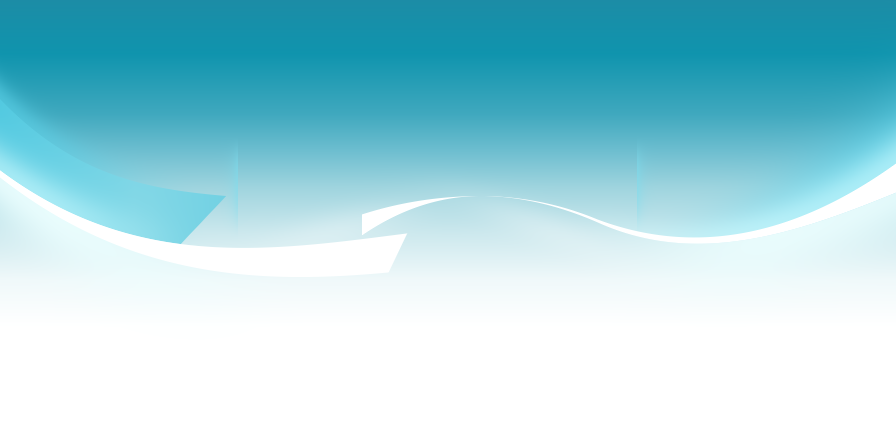
This background is drawn by a WebGL 1 fragment shader. Its source:

```glsl
precision highp float;
// Teal sky fading to white, crossed by sweeping white and cyan ribbons.
// Ribbon edges are cubics through four evenly spaced heights; glows are
// falloffs of the vertical distance to those same edges.

uniform vec2 u_resolution;

const vec3 WHITE = vec3(1.0);
const vec3 CYAN = vec3(0.36, 0.83, 0.92);
const vec3 ICE = vec3(0.80, 0.98, 1.0);
const vec3 FROST = vec3(0.93, 1.0, 1.0);

float ramp(float a, float b, float v) {
  return clamp((v - a) / (b - a), 0.0, 1.0);
}

// Height at x of the cubic through h, spread evenly over x0..x1
float curve(float x, float x0, float x1, vec4 h) {
  float s = 3.0 * (x - x0) / (x1 - x0);
  float a = s - 1.0, b = s - 2.0, c = s - 3.0;
  return dot(h, vec4(-a * b * c / 6.0, s * b * c / 2.0,
                     -s * a * c / 2.0, s * a * b / 6.0));
}

// Smooth coverage of the positive side of a signed distance
float cover(float d, float px) {
  return clamp(d / px + 0.5, 0.0, 1.0);
}

float band(float y, float bottom, float top, float px) {
  return cover(top - y, px) * cover(y - bottom, px);
}

// Left side of a slanted cut through the given corner
float slantCut(vec2 p, vec2 corner, float slope, float px) {
  float d = corner.x + slope * (p.y - corner.y) - p.x;
  return cover(d / sqrt(1.0 + slope * slope), px);
}

float bell(float d, float width) {
  return exp(-d * d / (width * width));
}

// Soft elongated light patch, tilted by an angle
float softPatch(vec2 p, vec2 center, float angle, vec2 size) {
  vec2 q = p - center;
  float c = cos(angle), s = sin(angle);
  q = vec2(c * q.x + s * q.y, c * q.y - s * q.x) / size;
  return exp(-dot(q, q));
}

// Vertical light with one crisp edge, fading toward the given direction
float streak(vec2 p, float edge, float direction, float px) {
  float d = (p.x - edge) * direction;
  float span = smoothstep(0.46, 0.58, p.y) * (1.0 - smoothstep(0.62, 0.70, p.y));
  return cover(d, px) * exp(-max(d, 0.0) / 0.012) * span;
}

vec3 sky(float y) {
  vec3 c = mix(WHITE, vec3(0.94, 0.975, 0.98), ramp(0.27, 0.375, y));
  c = mix(c, vec3(0.80, 0.91, 0.93), ramp(0.375, 0.479, y));
  c = mix(c, vec3(0.62, 0.83, 0.87), ramp(0.479, 0.583, y));
  c = mix(c, vec3(0.42, 0.74, 0.81), ramp(0.583, 0.667, y));
  c = mix(c, vec3(0.25, 0.66, 0.745), ramp(0.667, 0.745, y));
  c = mix(c, vec3(0.06, 0.58, 0.68), ramp(0.745, 0.88, y));
  return mix(c, vec3(0.11, 0.55, 0.65), ramp(0.88, 1.0, y));
}

void main() {
  vec2 p = gl_FragCoord.xy / u_resolution * vec2(2.0, 1.0);
  float px = 1.0 / u_resolution.y;
  float x = p.x, y = p.y;

  // Ribbon edges
  float leftTop = curve(x, 0.0, 0.909, vec4(0.620, 0.474, 0.448, 0.479));
  float leftLow = curve(x, 0.0, 0.909, vec4(0.604, 0.4375, 0.383, 0.396));
  float cyanTop = curve(x, 0.0, 0.505, vec4(0.779, 0.648, 0.586, 0.5625));
  float crestTop = curve(x, 0.807, 1.081, vec4(0.521, 0.545, 0.5585, 0.5625));
  float crestLow = curve(x, 0.807, 1.081, vec4(0.474, 0.525, 0.554, 0.5625));
  float threadTop = curve(x, 1.081, 1.333, vec4(0.5625, 0.556, 0.539, 0.5104));
  float threadLow = curve(x, 1.081, 1.333, vec4(0.5625, 0.5547, 0.535, 0.504));
  float rightTop = curve(x, 1.333, 2.0, vec4(0.5104, 0.470, 0.513, 0.635));
  float rightLow = curve(x, 1.333, 2.0, vec4(0.504, 0.456, 0.490, 0.570));

  // Sky with faint light patches and streaks
  vec3 color = sky(y);
  float haze = softPatch(p, vec2(0.76, 0.49), 0.25, vec2(0.17, 0.04))
             + softPatch(p, vec2(1.22, 0.49), -0.35, vec2(0.19, 0.04));
  color = mix(color, WHITE, 0.24 * haze);
  float streaks = streak(p, 0.531, -1.0, px) + streak(p, 1.422, 1.0, px);
  color = mix(color, vec3(0.48, 0.87, 0.94), 0.6 * streaks);

  // Right glow: wide cyan above the ribbon, icy light hugging both sides
  float rightFade = smoothstep(1.36, 2.0, x);
  float above = max(y - rightTop, 0.0);
  float below = max(rightLow - y, 0.0);
  float overRight = cover(y - rightLow, px);
  float cyanRight = bell(above, 0.05 + 0.09 * rightFade) * overRight;
  color = mix(color, CYAN, 0.8 * rightFade * cyanRight);
  float iceFade = smoothstep(1.25, 1.75, x);
  float iceRight = bell(above, 0.025 + 0.04 * rightFade) * overRight;
  color = mix(color, ICE, 0.65 * iceFade * iceRight);
  float frostRight = bell(below, 0.10) * (1.0 - overRight);
  color = mix(color, FROST, 0.85 * iceFade * frostRight);

  // Left glow: cyan over the upper edge, frost under the white ribbon
  float leftFade = 1.0 - smoothstep(0.0, 0.48, x);
  float cyanLeft = bell(max(y - cyanTop, 0.0), 0.045) * cover(y - leftTop, px);
  color = mix(color, CYAN, 0.6 * leftFade * cyanLeft);
  float frostLeft = bell(max(leftLow - y, 0.0), 0.10) * cover(leftTop - y, px);
  color = mix(color, FROST, 0.9 * (1.0 - smoothstep(0.1, 0.7, x)) * frostLeft);

  // Cyan ribbon, brightest along its lower left edge
  vec3 cyanBody = mix(vec3(0.33, 0.80, 0.89), vec3(0.50, 0.84, 0.90), ramp(0.0, 0.3, x));
  cyanBody = mix(cyanBody, vec3(0.45, 0.82, 0.89), ramp(0.34, 0.50, x));
  cyanBody = mix(cyanBody, ICE, 0.8 * leftFade * bell(y - leftTop, 0.06));
  float cyanMask = band(y, leftTop, cyanTop, px) * slantCut(p, vec2(0.505, 0.5625), 0.947, px);
  color = mix(color, cyanBody, cyanMask * mix(0.75, 1.0, ramp(0.0, 0.25, x)));

  // White ribbons
  float white = band(y, leftLow, leftTop, px) * slantCut(p, vec2(0.909, 0.479), 0.477, px);
  white = max(white, band(y, crestLow, crestTop, px) * band(x, 0.808, 1.081, px));
  white = max(white, band(y, threadLow, threadTop, px) * band(x, 1.081, 1.333, px));
  white = max(white, band(y, rightLow, rightTop, px) * step(1.333, x));
  gl_FragColor = vec4(mix(color, WHITE, white), 1.0);
}
```
